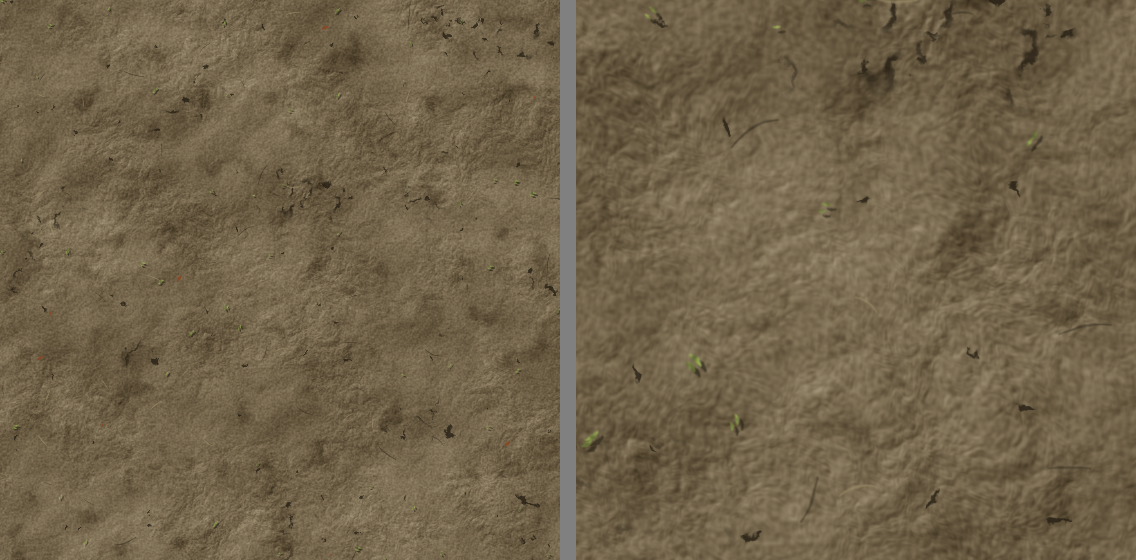
Left, the full canvas; right, a detail of the centre.
Reproduce this texture procedurally as a three.js fragment shader.

```glsl
#define SOIL vec3(0.453, 0.396, 0.295)
#define CREVICE vec3(0.13, 0.105, 0.065)
#define STRAW vec3(0.60, 0.54, 0.40)
#define SPROUT vec3(0.50, 0.57, 0.27)
#define DEAD_LEAF vec3(0.55, 0.27, 0.13)
#define RELIEF 0.062
#define PATCHINESS 0.21
#define POCKETS 0.20
#define GRAIN 0.17
#define EDGE 0.0010

varying vec2 vUv;

vec2 hash2(vec2 p) {
  vec3 q = fract(p.xyx * vec3(0.1031, 0.1030, 0.0973));
  q += dot(q, q.yzx + 33.33);
  return fract((q.xx + q.yz) * q.zy);
}

float cornerSlope(vec2 cell, vec2 offset) {
  float angle = 6.2832 * hash2(cell).x;
  return dot(vec2(cos(angle), sin(angle)), offset);
}

float gradientNoise(vec2 p) {
  vec2 i = floor(p), f = fract(p);
  vec2 u = f * f * f * (f * (f * 6.0 - 15.0) + 10.0);
  vec2 e = vec2(1.0, 0.0);
  float low = mix(cornerSlope(i, f), cornerSlope(i + e, f - e), u.x);
  float high = mix(cornerSlope(i + e.yx, f - e.yx), cornerSlope(i + 1.0, f - 1.0), u.x);
  return mix(low, high, u.y);
}

float fbm(vec2 p) {
  float sum = 0.0, amplitude = 1.0;
  for (int i = 0; i < 4; i++) {
    sum += amplitude * gradientNoise(p);
    p = mat2(1.6, 1.2, -1.2, 1.6) * p + 17.3;
    amplitude *= 0.5;
  }
  return sum;
}

// Lumpy mud: smooth swells first, then creased clods that follow roughness
float mudHeight(vec2 p, float roughness) {
  float height = 0.0, frequency = 15.0;
  for (int i = 0; i < 5; i++) {
    float bump = gradientNoise(p * frequency + float(i) * 31.7);
    if (i > 0) bump = roughness * sqrt(bump * bump + 0.003);
    height += bump / frequency;
    p = mat2(0.8, 0.6, -0.6, 0.8) * p;
    frequency *= 2.0;
  }
  return height;
}

// Coverage of scattered, bent and tapered flakes; size is half length and half width
float flakes(vec2 p, float cells, vec2 size, float density, float seed) {
  vec2 home = floor(p * cells);
  float cover = 0.0;
  for (int y = -1; y <= 1; y++) {
    for (int x = -1; x <= 1; x++) {
      vec2 cell = home + vec2(x, y);
      vec2 place = hash2(cell + seed);
      vec2 look = hash2(cell + seed + 57.0);
      vec2 q = p - (cell + place) / cells;
      float angle = 6.2832 * look.x, c = cos(angle), s = sin(angle);
      q = mat2(c, -s, s, c) * q;
      vec2 extent = size * mix(0.4, 1.1, look.y);
      q.y += 0.4 * (place.x - 0.5) * q.x * q.x / extent.x;
      float taper = 1.0 - 0.6 * min(abs(q.x) / extent.x, 1.0);
      float d = length(vec2(max(abs(q.x) - extent.x, 0.0), q.y)) - extent.y * taper;
      float present = step(hash2(cell + seed + 113.0).x, density);
      cover = max(cover, present * (1.0 - smoothstep(-EDGE, EDGE, d)));
    }
  }
  return cover;
}

// Two layers share their places, giving small leaf pairs
float sprouts(vec2 p) {
  float leaf = flakes(p, 12.0, vec2(0.0042, 0.0019), 0.32, 210.0);
  float side = flakes(p + vec2(0.003, 0.004), 12.0, vec2(0.0032, 0.0017), 0.26, 210.0);
  return max(leaf, side);
}

void main() {
  vec2 p = vUv;
  vec2 warped = p + 0.014 * vec2(fbm(p * 11.0), fbm(p * 11.0 + 43.0));
  vec2 ragged = p + 0.006 * vec2(fbm(p * 90.0), fbm(p * 90.0 + 50.0));

  // Broad damp and dry patches, drawn out along the falling diagonal
  float damp = fbm(vec2((p.x - p.y) * 2.4, (p.x + p.y) * 3.6) + 8.0);
  float roughness = mix(0.55, 1.3, smoothstep(-0.3, 0.35, fbm(p * 6.0 + 71.0)));

  // Relief lit from the upper left
  vec2 toLight = vec2(-0.0006, 0.0008);
  float slope = (mudHeight(warped - toLight, roughness)
               - mudHeight(warped + toLight, roughness)) / (2.0 * length(toLight));
  float grain = gradientNoise(p * 250.0) + 0.5 * gradientNoise(p * 130.0 + 9.0);
  float pocket = smoothstep(0.2, 0.7, fbm(warped * 15.0 + 33.0));
  float tone = PATCHINESS * damp + RELIEF * slope + GRAIN * grain - POCKETS * pocket;

  // Ragged holes and broken cracks gathered in a few disturbed spots
  float disturbed = smoothstep(0.15, 0.45, gradientNoise(p * 7.0 + 25.0));
  float hole = smoothstep(0.42, 0.62, fbm(ragged * 38.0 + 5.0) * (0.5 + 0.7 * disturbed));
  float crack = 1.0 - smoothstep(0.01, 0.06, abs(gradientNoise(ragged * 20.0 + 61.0)));
  crack *= disturbed * smoothstep(0.05, 0.3, gradientNoise(p * 34.0 + 81.0));
  tone -= 0.08 * disturbed;

  vec3 color = SOIL * pow(vec3(max(1.0 + tone, 0.25)), vec3(1.0, 1.13, 1.38));
  float pits = flakes(ragged, 15.0, vec2(0.0045, 0.0026), 0.36, 300.0);
  vec2 wavy = mix(p, warped, 0.35);
  float twigs = flakes(wavy, 9.0, vec2(0.018, 0.0010), 0.42, 400.0);
  float dark = max(max(0.75 * crack, 0.75 * hole), max(0.75 * pits, 0.45 * twigs));
  color = mix(color, CREVICE, dark);

  // Plant litter with short shadows to the lower right
  vec2 shadowPoint = p + vec2(-0.003, 0.003);
  color = mix(color, CREVICE, 0.6 * sprouts(shadowPoint));
  color = mix(color, STRAW, 0.7 * flakes(wavy, 8.0, vec2(0.013, 0.0011), 0.4, 500.0));
  color = mix(color, DEAD_LEAF, 0.85 * flakes(p, 7.0, vec2(0.0055, 0.0026), 0.16, 600.0));
  color = mix(color, SPROUT * (1.0 + 0.5 * grain), 0.85 * sprouts(p));

  gl_FragColor = vec4(color, 1.0);
}
```
